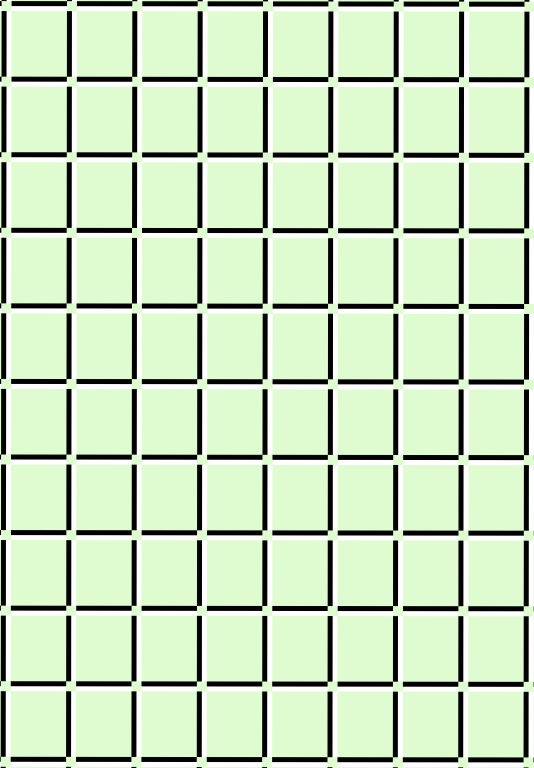
Write a Shadertoy shader that draws this pattern.

```glsl
// Pale green tiles framed by paired black and white bars with open green crossings.

const vec3 GREEN = vec3(0.87, 0.99, 0.81);
const vec3 BLACK = vec3(0.005);
const vec3 WHITE = vec3(0.995);

// Lengths are fractions of the canvas height.
const vec2 CELL = vec2(0.0851, 0.0984);
const vec2 FIRST_SEAM = vec2(0.0086, 0.0079);
const float BAR_WIDTH = 0.0065;
const float TILT = 0.0012;

// Coverage of the interval [start, end], filtered over one pixel.
float band(float x, float start, float end, float pixel) {
    return clamp((x - start) / pixel + 0.5, 0.0, 1.0)
         - clamp((x - end) / pixel + 0.5, 0.0, 1.0);
}

// Signed offset from the nearest seam, where black meets white.
vec2 seamOffset(vec2 p, vec2 cell, vec2 origin) {
    return (fract((p - origin) / cell + 0.5) - 0.5) * cell;
}

// Coverage of bars on both axes, broken where the seams cross.
float brokenBars(vec2 p, float start, float end, float gap, float pixel) {
    float vertical = band(p.x, start, end, pixel) * (1.0 - band(p.y, -gap, gap, pixel));
    float horizontal = band(p.y, start, end, pixel) * (1.0 - band(p.x, -gap, gap, pixel));
    return vertical + horizontal;
}

void mainImage(out vec4 fragColor, in vec2 fragCoord) {
    float pixel = 1.0 / iResolution.y;

    // Measure from the upper left, with a slight turn of the whole grid.
    vec2 p = vec2(fragCoord.x, iResolution.y - fragCoord.y) * pixel;
    p += TILT * vec2(p.y, -p.x);
    vec2 offset = seamOffset(p, CELL, FIRST_SEAM);

    // Black lies above and left of each seam, white below and right.
    float dark = brokenBars(offset, -BAR_WIDTH, 0.0, BAR_WIDTH, pixel);
    float light = brokenBars(offset, 0.0, BAR_WIDTH, BAR_WIDTH, pixel);

    vec3 color = GREEN * (1.0 - dark - light) + BLACK * dark + WHITE * light;
    fragColor = vec4(color, 1.0);
}
```
